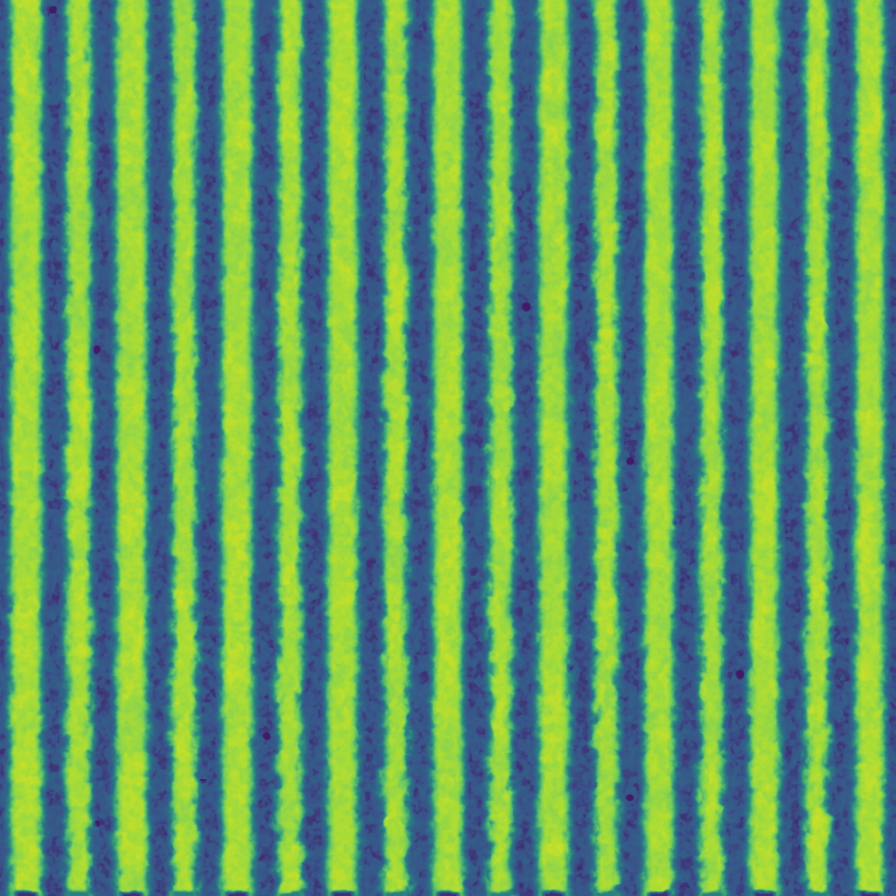
Write a WebGL 2 fragment shader that draws this pattern.

```glsl
#version 300 es
precision highp float;
uniform vec2 u_resolution;
out vec4 fragColor;

vec3 hash3(vec2 cell) {
  vec3 q = fract(vec3(cell.xyx) * vec3(0.1031, 0.1030, 0.0973));
  q += dot(q, q.yzx + 33.33);
  return fract((q.xxy + q.yzz) * q.zyx);
}

// Smooth cellular noise, centred on zero
float cells(vec2 p) {
  vec2 base = floor(p);
  float total = 0.0, weight = 0.0;
  for (int y = -1; y <= 1; y++)
    for (int x = -1; x <= 1; x++) {
      vec2 cell = base + vec2(x, y);
      vec3 h = hash3(cell + 71.0);
      vec2 offset = cell + h.xy - p;
      float w = exp(-7.0 * dot(offset, offset));
      total += w * (h.z - 0.5);
      weight += w;
    }
  return total / weight;
}

// Sparse round pits; density is the chance that a cell holds one
float pits(vec2 p, float density) {
  vec2 cell = floor(p);
  vec3 h = hash3(cell + 211.0);
  float size = 0.10 + 0.12 * h.x;
  float gap = length(fract(p) - mix(vec2(0.3), vec2(0.7), h.xy));
  return step(h.z, density) * (1.0 - smoothstep(size * 0.4, size + 0.08, gap));
}

// Heat ramp: blue at 0, lime at 1, with purple and yellow beyond
vec3 heat(float level) {
  vec3 stops[8] = vec3[8](
    vec3(0.26, 0.10, 0.40), vec3(0.22, 0.33, 0.54),
    vec3(0.18, 0.41, 0.53), vec3(0.17, 0.52, 0.50),
    vec3(0.27, 0.67, 0.45), vec3(0.45, 0.80, 0.36),
    vec3(0.65, 0.86, 0.22), vec3(0.88, 0.89, 0.12));
  float t = clamp(level * 5.0 + 1.0, 0.0, 6.999);
  int i = int(t);
  return mix(stops[i], stops[i + 1], fract(t));
}

void main() {
  vec2 uv = gl_FragCoord.xy / u_resolution;

  // Alternating wide and narrow stripes
  float pitch = 0.05885;
  float lane = (uv.x - 0.0293) / pitch;
  float index = floor(lane + 0.5);
  float narrow = mod(abs(index), 2.0);
  float across = (lane - index) * pitch;
  float halfWidth = mix(0.0172, 0.0133, narrow) * (1.04 - 0.09 * uv.x);

  // Uneven edges, rougher on narrow stripes and toward the bottom
  float sway = sin(uv.y * 39.0 + index * 2.3) + 0.7 * sin(uv.y * 83.0 + index * 4.1);
  across += sway * mix(0.0002, 0.0006, narrow);
  float rough = mix(0.0034, 0.0052, narrow) * (1.25 - 0.4 * uv.y);
  float bumps = cells(uv * vec2(75.0, 68.0)) + 0.6 * cells(uv * 150.0 + 19.0);
  float level = smoothstep(-0.0088, 0.0088, halfWidth - abs(across) + rough * bumps);

  // Mottled grain and occasional yellow patches
  float grain = cells(uv * 120.0 + 43.0) + 0.7 * cells(uv * 240.0 + 7.0);
  level += grain * mix(0.17, 0.11, level);
  level += 0.10 * level * cells(uv * vec2(34.0, 28.0) + 5.0);

  // Dark pits in the blue, denser on the lower edge
  float lower = 1.0 - smoothstep(0.0, 0.4, uv.y);
  float pit = pits(uv * 42.0, 0.012 + 0.025 * lower);
  level -= 0.32 * pit * (1.0 - smoothstep(0.15, 0.75, level));

  // Dark stubs where stripes meet the bottom
  float stub = 1.0 - smoothstep(0.002, 0.008, uv.y + 0.003 * bumps);
  stub *= 1.0 - smoothstep(0.008, 0.017, abs(across));
  level = mix(level, mix(-0.12, 0.35, narrow), stub);

  fragColor = vec4(heat(level), 1.0);
}
```
